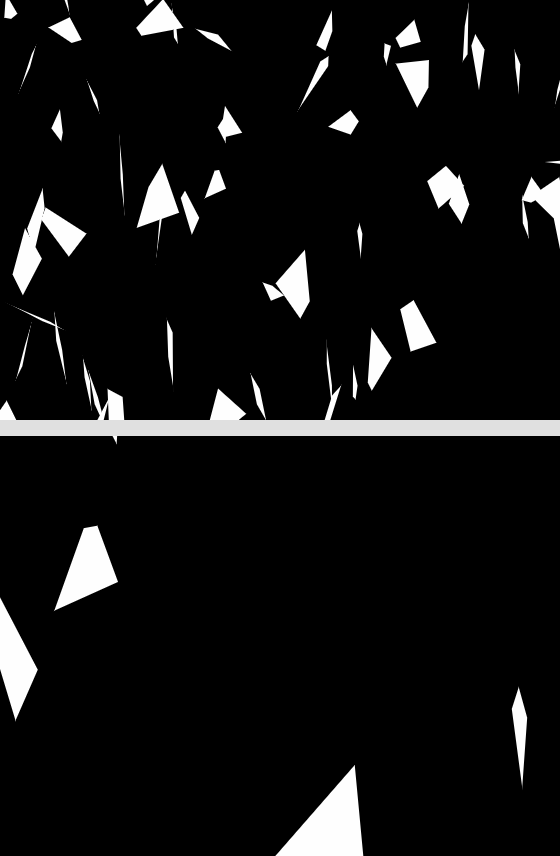
Top, the full canvas; bottom, a detail of the centre.
Write a WebGL 2 fragment shader that draws this pattern.

```glsl
#version 300 es
precision highp float;
// White angular shards scattered on black, mostly upright, some thin as needles.
// A cellular scatter: each coarse cell holds a random number of convex kites,
// and every pixel tests the kites of its own and the eight neighbouring cells.

#define CELL_SIZE 0.286        // all lengths are in canvas heights
#define SHARDS_PER_CELL 6
#define SHARD_CHANCE 0.51
#define LENGTH_RANGE vec2(0.05, 0.17)
#define WIDTH_RANGE vec2(0.006, 0.10)
#define WIDTH_SKEW 2.0         // higher makes more slivers
#define TILT 0.55              // largest usual lean in radians
#define FLAT_CHANCE 0.10       // share of shards lying on their side
#define SHOULDER 0.42          // how far side corners slide along the axis
#define SEED 17
#define BACKGROUND vec3(0.0)
#define SHARD_COLOR vec3(0.995)

uniform vec2 u_resolution;
out vec4 fragColor;

// Integer hash giving three values in 0..1
vec3 hash3(ivec3 key) {
    uvec3 v = uvec3(key + 64) * 1664525u + 1013904223u;
    v.x += v.y * v.z; v.y += v.z * v.x; v.z += v.x * v.y;
    v ^= v >> 16u;
    v.x += v.y * v.z; v.y += v.z * v.x; v.z += v.x * v.y;
    return vec3(v >> 8u) / 16777216.0;
}

// Signed distance to the line from a to b, positive on its right
float edgeDistance(vec2 p, vec2 a, vec2 b) {
    vec2 along = normalize(b - a);
    return dot(p - a, vec2(along.y, -along.x));
}

// Convex kite with counter-clockwise corners
float kiteDistance(vec2 p, vec2 top, vec2 left, vec2 bottom, vec2 right) {
    return max(max(edgeDistance(p, top, left), edgeDistance(p, left, bottom)),
               max(edgeDistance(p, bottom, right), edgeDistance(p, right, top)));
}

float shardDistance(vec2 p, ivec2 cell, int index) {
    int key = index * 3 + SEED * 32;
    vec3 place = hash3(ivec3(cell, key));
    if (place.z > SHARD_CHANCE) return 1.0;
    vec3 size = hash3(ivec3(cell, key + 1));
    vec3 form = hash3(ivec3(cell, key + 2));

    // Lean: centred on upright, with a few shards on their side
    float lean = (place.z / SHARD_CHANCE + size.z - 1.0) * TILT;
    if (fract(size.z * 37.0) < FLAT_CHANCE) lean += 1.4;
    float c = cos(lean), s = sin(lean);
    vec2 q = mat2(c, -s, s, c) * (p - (vec2(cell) + place.xy) * CELL_SIZE);

    // Corners: two tips on the axis and one shoulder on each side
    float len = mix(LENGTH_RANGE.x, LENGTH_RANGE.y, size.x);
    float width = mix(WIDTH_RANGE.x, WIDTH_RANGE.y, pow(size.y, WIDTH_SKEW));
    float split = mix(0.1, 0.9, form.x);
    vec2 shoulder = (form.yz * 2.0 - 1.0) * SHOULDER * len;
    return kiteDistance(q, vec2(0.0, 0.5 * len), vec2(-width * split, shoulder.x),
                        vec2(0.0, -0.5 * len), vec2(width * (1.0 - split), shoulder.y));
}

void main() {
    vec2 p = gl_FragCoord.xy / u_resolution.y;
    float pixel = 1.0 / u_resolution.y;
    ivec2 home = ivec2(floor(p / CELL_SIZE));

    // Nearest shard among the surrounding cells
    float nearest = 1.0;
    for (int y = -1; y <= 1; y++)
        for (int x = -1; x <= 1; x++)
            for (int i = 0; i < SHARDS_PER_CELL; i++)
                nearest = min(nearest, shardDistance(p, home + ivec2(x, y), i));

    // Crisp edge, one pixel wide
    float coverage = clamp(0.5 - nearest / pixel, 0.0, 1.0);
    fragColor = vec4(mix(BACKGROUND, SHARD_COLOR, coverage), 1.0);
}
```
